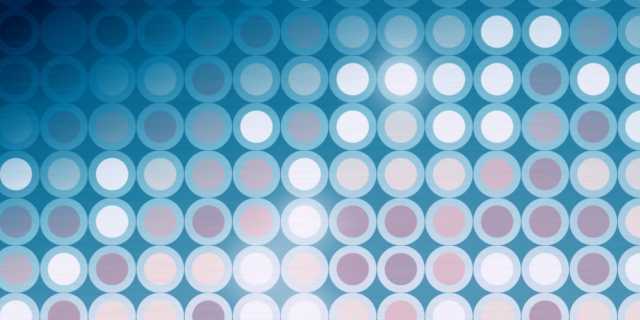
This pattern is drawn by a Shadertoy shader. Its source:

```glsl
// Touching rings with tinted inner discs on a square-like grid.
// A smooth light field, navy at the upper left to pale at the bottom, colours
// every layer; a hash picks each disc's tint and soft glows add highlights.

#define PITCH vec2(0.1504, 0.1484)   // grid step, in canvas heights
#define FIRST vec2(0.0495, 0.0990)   // first full ring, from the upper left
#define RING_RADIUS 0.0746
#define DISC_RADIUS 0.0505
#define GLOW_SIZE 0.105
#define GLOW_STRENGTH 0.55
#define GRAIN 0.018
#define SEED 3.0

const vec3 WHITE = vec3(0.97, 0.95, 0.99);
const vec3 CREAM = vec3(0.93, 0.86, 0.88);
const vec3 PINK  = vec3(0.87, 0.74, 0.80);
const vec3 MAUVE = vec3(0.72, 0.62, 0.72);

float hash(vec2 p) {
    return fract(sin(dot(p, vec2(127.1, 311.7)) + SEED) * 43758.545);
}

float noise(vec2 p) {
    vec2 i = floor(p), f = fract(p);
    f = f * f * (3.0 - 2.0 * f);
    return mix(mix(hash(i), hash(i + vec2(1, 0)), f.x),
               mix(hash(i + vec2(0, 1)), hash(i + vec2(1, 1)), f.x), f.y);
}

// Overall brightness: rises downwards, peaks right of the centre
float lightField(vec2 p) {
    float t = -0.09 + 0.98 * p.y + 0.55 * p.x - 0.18 * p.x * p.x;
    return clamp(t - 0.25 * p.x * (p.y - 0.4), 0.0, 1.0);
}

// Soft highlights centred on a few grid cells
float glow(vec2 p) {
    vec2 spots[4] = vec2[4](vec2(8, 1), vec2(6, 4), vec2(5, 5), vec2(6, 6));
    float sum = 0.0;
    for (int i = 0; i < 4; i++) {
        vec2 d = (p - FIRST - spots[i] * PITCH) / GLOW_SIZE;
        sum += exp(-dot(d, d));
    }
    return min(sum, 1.0);
}

// Blend four colours at t = 0, 0.33, 0.66 and 1
vec3 ramp(float t, vec3 a, vec3 b, vec3 c, vec3 d) {
    vec3 k = clamp(vec3(t, t - 0.33, t - 0.66) / vec3(0.33, 0.33, 0.34), 0.0, 1.0);
    return mix(mix(mix(a, b, k.x), c, k.y), d, k.z);
}

vec3 groundColor(float t) {
    return ramp(t, vec3(0.00, 0.09, 0.23), vec3(0.00, 0.38, 0.55),
                   vec3(0.12, 0.49, 0.64), vec3(0.32, 0.59, 0.72));
}

vec3 ringColor(float t) {
    return ramp(t, vec3(0.00, 0.14, 0.31), vec3(0.01, 0.44, 0.62),
                   vec3(0.47, 0.73, 0.83), vec3(0.83, 0.87, 0.94));
}

// Inner disc: white or cream veil over the ring, or a darker pink or mauve
vec3 discColor(vec2 cell, float t, vec3 ring, vec3 ground) {
    float kind = hash(cell + 17.0);
    float vary = mix(0.88, 1.0, hash(cell + 41.0));
    float warm = smoothstep(0.22, 0.95, t) * vary;
    float lit = glow(FIRST + cell * PITCH);
    if (lit > 0.8 || kind < 0.25)
        return mix(ring, WHITE, smoothstep(0.0, 0.7, t) * 0.93 * vary);
    if (kind < 0.50) return mix(ring, CREAM, warm);
    if (kind < 0.72) return mix(mix(ground, ring, 0.3), PINK, warm);
    return mix(ground, MAUVE, warm);
}

void mainImage(out vec4 fragColor, in vec2 fragCoord) {
    vec2 p = fragCoord / iResolution.y;
    p.y = 1.0 - p.y;                       // measure down from the top
    float aa = 1.0 / iResolution.y;

    // Grid cell and distance from its centre
    vec2 g = (p - FIRST) / PITCH + 0.5;
    vec2 cell = floor(g);
    float r = length((fract(g) - 0.5) * PITCH);

    // Layers: ground, ring, disc
    float t = lightField(p);
    float shine = glow(p) * GLOW_STRENGTH;
    vec3 ground = groundColor(t);
    vec3 ring = ringColor(t);
    vec3 disc = discColor(cell, t, ring, ground);
    vec3 col = mix(ground, ring, smoothstep(aa, -aa, r - RING_RADIUS));
    col = mix(col, disc, smoothstep(aa, -aa, r - DISC_RADIUS));

    // Highlights and faint brushed grain
    col = mix(col, WHITE, shine);
    col += GRAIN * (noise(p * vec2(12.0, 150.0)) - 0.5);
    fragColor = vec4(clamp(col, 0.0, 1.0), 1.0);
}
```
